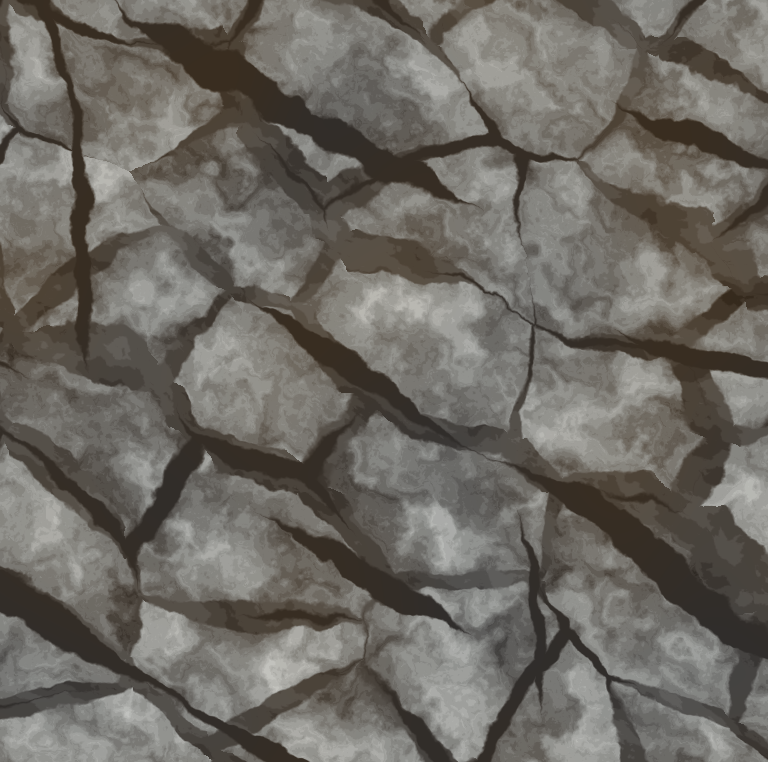
A Shadertoy shader for this texture:

```glsl
// Weathered stone wall: slanted, rounded blocks parted by earthy joints and
// long dark fissures. Blocks are Voronoi cells in a tilted, noise-warped plane;
// ragged gradient noise, cut into flat steps of tone, mottles their faces.

#define STRATA_DIR   vec2(0.85, -0.527)  // direction of the bedding
#define BLOCK_FREQ   vec2(4.0, 5.6)      // blocks per unit, along and across
#define JOINT_WIDTH  0.013
#define FISSURE_GAP  0.245
#define FISSURE_SIZE 0.025
#define STONE_TONE   0.525
#define JOINT_TONE   0.305
#define CRACK_TONE   0.205
#define MOTTLE       0.30
#define TONE_STEP    0.048
#define EDGE_SOFT    0.0022

vec2 hash2(vec2 p) {
    vec3 h = fract(p.xyx * vec3(0.1031, 0.1030, 0.0973));
    h += dot(h, h.yzx + 33.33);
    return fract((h.xx + h.yz) * h.zy);
}

float cornerSlope(vec2 cell, vec2 offset) {
    float angle = 6.2832 * hash2(cell).x;
    return dot(vec2(cos(angle), sin(angle)), offset);
}

float gradientNoise(vec2 p) {
    vec2 i = floor(p), f = p - i;
    vec2 u = f * f * f * (f * (f * 6.0 - 15.0) + 10.0);
    vec2 x = vec2(1.0, 0.0);
    return mix(mix(cornerSlope(i, f), cornerSlope(i + x, f - x), u.x),
               mix(cornerSlope(i + x.yx, f - x.yx), cornerSlope(i + 1.0, f - 1.0), u.x), u.y);
}

float fbm(vec2 p) {
    float sum = 0.0, amp = 1.0;
    for (int i = 0; i < 5; i++) {
        sum += amp * gradientNoise(p);
        p = mat2(0.8, 0.6, -0.6, 0.8) * p * 2.03 + 17.3;
        amp *= 0.52;
    }
    return sum;
}

vec2 blockCentre(vec2 cell) {
    return cell + 0.5 + 0.8 * (hash2(cell + 41.0) - 0.5);
}

// x: distance to the nearest joint, y: how far that joint follows the bedding,
// z: random value of the block
vec3 blocks(vec2 p) {
    vec2 home = floor(p), nearest = vec2(0.0), id = home;
    float best = 9.0;
    for (int j = -1; j <= 1; j++)
    for (int i = -1; i <= 1; i++) {
        vec2 cell = home + vec2(i, j);
        vec2 r = blockCentre(cell) - p;
        if (dot(r, r) < best) { best = dot(r, r); nearest = r; id = cell; }
    }
    float edge = 9.0, along = 0.0;
    for (int j = -2; j <= 2; j++)
    for (int i = -2; i <= 2; i++) {
        vec2 cell = id + vec2(i, j);
        if (cell == id) continue;
        vec2 r = blockCentre(cell) - p;
        vec2 normal = normalize(r - nearest);
        float d = dot(0.5 * (r + nearest), normal);
        if (d < edge) { edge = d; along = abs(normal.y); }
    }
    return vec3(edge / 4.8, along, hash2(id + 7.0).y);
}

// Signed depth inside a family of tapering parallel cracks
float fissure(float across, float gap, float size, float presence) {
    float d = abs(fract(across / gap + 0.5) - 0.5) * gap;
    return size * smoothstep(-0.14, 0.3, presence) - 0.003 - d;
}

// Staircase of flat tones with smoothed risers
float flatten(float tone) {
    float s = tone / TONE_STEP;
    float w = clamp(fwidth(s), 0.02, 0.5);
    return TONE_STEP * (floor(s) + smoothstep(0.5 - w, 0.5 + w, fract(s)));
}

float cover(float depth) {
    return smoothstep(-EDGE_SOFT, EDGE_SOFT, depth);
}

void mainImage(out vec4 fragColor, in vec2 fragCoord) {
    vec2 p = fragCoord / iResolution.y;

    // Bend the plane, then tilt it along the bedding
    vec2 bend = vec2(gradientNoise(p * 3.1 + 5.0), gradientNoise(p * 3.1 + 31.0));
    vec2 rag = vec2(fbm(p * 17.0 + 3.0), fbm(p * 17.0 + 61.0));
    vec2 w = p + 0.075 * bend + 0.012 * rag;
    vec2 q = vec2(dot(w, STRATA_DIR), dot(w, vec2(-STRATA_DIR.y, STRATA_DIR.x)));

    // Joints: wider along the bedding and low on the wall
    vec3 block = blocks(q * BLOCK_FREQ + 11.0);
    float open = gradientNoise(p * 3.7 + 83.0);
    float width = JOINT_WIDTH * mix(0.5, 1.35, block.y)
                * (1.0 + 2.6 * open + 0.6 * (0.5 - p.y));
    float joint = width - block.x;

    // Dark cracks: joint cores, long bedding fissures and upright splits
    float core = 0.03 * gradientNoise(p * 4.3 + 19.0) - 0.001 - block.x;
    float bed = fissure(q.y - 0.45, FISSURE_GAP, FISSURE_SIZE,
                        gradientNoise(q * vec2(2.3, 4.1) + 47.0));
    float split = fissure(w.x + 0.15 * w.y - 0.21, 0.52, 0.5 * FISSURE_SIZE,
                          gradientNoise(p * 2.6 + 71.0) + 0.3 * (p.y - 0.5));
    float crack = max(core, max(bed, split));

    // Mottled faces, darker toward the joints
    float grain = fbm(q * vec2(8.0, 11.0) + 0.5 * rag + 20.0 * block.z);
    float rim = 1.0 - smoothstep(0.0, 0.035, -max(joint, crack));
    float face = STONE_TONE + MOTTLE * grain + 0.10 * (block.z - 0.5) - 0.05 * rim;
    float soil = JOINT_TONE + 0.13 * fbm(q * vec2(9.0, 16.0) + 91.0);
    float tone = mix(flatten(face), flatten(soil), cover(joint));
    tone = mix(tone, CRACK_TONE, cover(crack));
    tone = clamp(tone, 0.19, 0.76);

    // Grey stone, brown shade, with warm and mossy drifts
    float shade = 1.0 - smoothstep(0.25, 0.62, tone);
    float warm = gradientNoise(p * 4.0 + 13.0) + 0.35 * (p.y - 0.5);
    vec3 colour = vec3(tone) - vec3(0.0, 0.028, 0.04) * shade - vec3(0.0, 0.0, 0.018);
    colour += vec3(0.025, 0.0, -0.03) * warm * (0.5 + shade);
    fragColor = vec4(colour, 1.0);
}
```
